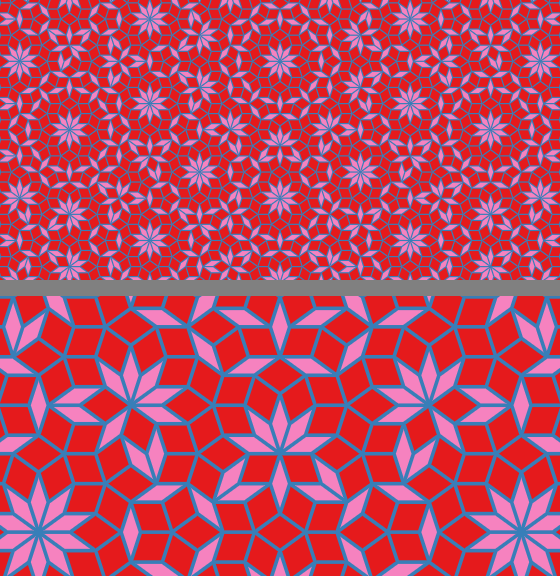
Top, the full canvas; bottom, a detail of the centre.
A Shadertoy shader for this pattern:

```glsl
// Quasiperiodic tiling of thick red and thin pink rhombs with blue outlines.
// Five families of parallel lines form a pentagrid; each crossing of two lines
// is the dual of one rhomb. Every pixel tests only the crossings near it.

const float PI = 3.14159265;
const int FAMILIES = 5;

const float EDGES_PER_HEIGHT = 26.67;  // rhomb edges along the canvas height
const float STAR_HEIGHT = 0.781;       // height of the main star on the canvas
const float LINE_HALF_WIDTH = 0.0575;  // in rhomb edges
const float PHASE_SKEW = 0.018;        // breaks the tenfold symmetry
const float SEARCH_RADIUS = 0.65;      // bound of the dual map's displacement

const vec3 THICK_RED = vec3(0.897, 0.102, 0.108);
const vec3 THIN_PINK = vec3(0.965, 0.508, 0.749);
const vec3 LINE_BLUE = vec3(0.220, 0.493, 0.720);

struct Pentagrid {
    vec2 axis[FAMILIES];
    float phase[FAMILIES];
};

struct Rhomb {
    float inset;  // distance to the nearest edge, negative outside
    float sine;   // sine of the corner angle
};

float cross2(vec2 a, vec2 b) {
    return a.x * b.y - a.y * b.x;
}

Pentagrid makePentagrid(float skew) {
    Pentagrid grid;
    for (int i = 0; i < FAMILIES; i++) {
        float angle = 2.0 * PI * float(i) / float(FAMILIES);
        grid.axis[i] = vec2(cos(angle), sin(angle));
        grid.phase[i] = 0.5 - skew * sin(2.0 * angle);
    }
    return grid;
}

// Rhomb dual to the crossing of line m of family j with line n of family k
Rhomb dualRhomb(Pentagrid grid, vec2 p, int j, int k, float m, float n) {
    vec2 a = grid.axis[j], b = grid.axis[k];
    float area = cross2(a, b);
    float da = m - grid.phase[j], db = n - grid.phase[k];
    vec2 crossing = vec2(da * b.y - db * a.y, db * a.x - da * b.x) / area;

    // The other families fix the corner where the rhomb starts
    vec2 corner = m * a + n * b;
    for (int i = 0; i < FAMILIES; i++) {
        if (i == j || i == k) continue;
        corner += ceil(dot(crossing, grid.axis[i]) + grid.phase[i]) * grid.axis[i];
    }

    vec2 q = p - corner;
    vec2 side = vec2(cross2(q, b), cross2(a, q)) / area;
    vec2 border = min(side, 1.0 - side);
    return Rhomb(min(border.x, border.y) * abs(area), abs(area));
}

// First line of a family that can bound a rhomb covering p
float firstLine(vec2 p, vec2 axis, float phase) {
    return ceil(dot(p, axis) / 2.5 + phase - SEARCH_RADIUS);
}

// The covering rhomb is the candidate with the largest inset
Rhomb findRhomb(Pentagrid grid, vec2 p) {
    Rhomb best = Rhomb(-1e3, 1.0);
    for (int j = 0; j < FAMILIES - 1; j++) {
        float m = firstLine(p, grid.axis[j], grid.phase[j]);
        for (int k = j + 1; k < FAMILIES; k++) {
            float n = firstLine(p, grid.axis[k], grid.phase[k]);
            for (int c = 0; c < 4; c++) {
                Rhomb tile = dualRhomb(grid, p, j, k, m + float(c & 1), n + float(c >> 1));
                if (tile.inset > best.inset) best = tile;
            }
        }
    }
    return best;
}

void mainImage(out vec4 fragColor, in vec2 fragCoord) {
    vec2 canvas = iResolution.xy / iResolution.y;
    vec2 uv = fragCoord / iResolution.y;
    vec2 p = (uv - vec2(0.5 * canvas.x, STAR_HEIGHT)) * EDGES_PER_HEIGHT;
    float pixel = EDGES_PER_HEIGHT / iResolution.y;

    Rhomb tile = findRhomb(makePentagrid(PHASE_SKEW), p);
    vec3 fill = tile.sine > 0.8 ? THICK_RED : THIN_PINK;

    // Antialiased outline
    float line = clamp((LINE_HALF_WIDTH - tile.inset) / pixel + 0.5, 0.0, 1.0);
    fragColor = vec4(mix(fill, LINE_BLUE, line), 1.0);
}
```
